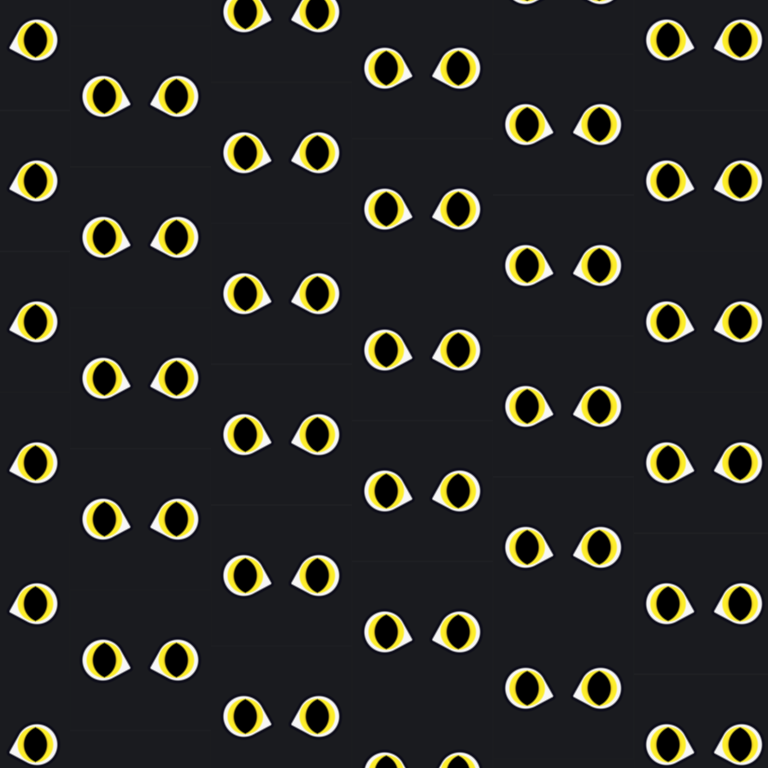
Give the GLSL for this pattern, as a WebGL 2 fragment shader.

```glsl
#version 300 es
precision highp float;

uniform vec2 u_resolution;
out vec4 fragColor;

// Layout, as fractions of the canvas
const vec2 ORIGIN = vec2(-0.0007, 0.9479);
const float PITCH = 0.1835;

// Sizes, as fractions of one cell
const float COLUMN_DROP = 0.4;
const float EYE_OFFSET = 0.2555;
const vec2 BALL_CENTER = vec2(-0.0106, 0.0);
const float BALL_RADIUS = 0.1445;
const vec2 TIP_CENTER = vec2(0.173, -0.054);
const float TIP_RADIUS = 0.0106;
const float IRIS_RADIUS = 0.126;
const float INNER_IRIS_RADIUS = 0.094;
const vec2 PUPIL_HALF_SIZE = vec2(0.082, 0.122);
const float OUTLINE_WIDTH = 0.02;
const float SEAM_WIDTH = 0.012;
const float SEAM_STRENGTH = 0.022;
const float SOFTNESS = 0.009;

const vec3 NIGHT = vec3(0.102, 0.106, 0.120);
const vec3 OUTLINE = vec3(0.045, 0.045, 0.095);
const vec3 WHITE = vec3(0.97, 0.97, 0.97);
const vec3 YELLOW = vec3(0.99, 0.93, 0.16);
const vec3 GOLD = vec3(0.95, 0.83, 0.14);
const vec3 PUPIL = vec3(0.0);

float hash(vec2 p) {
    vec3 q = fract(vec3(p.xyx) * 0.1031);
    q += dot(q, q.yzx + 33.33);
    return fract((q.x + q.y) * q.z);
}

// Circle tapering to a small rounded tip
float teardrop(vec2 p, vec2 a, vec2 b, float ra, float rb) {
    float h = length(b - a);
    vec2 axis = (b - a) / h;
    p -= a;
    p = vec2(abs(dot(p, vec2(-axis.y, axis.x))), dot(p, axis));
    float slope = (ra - rb) / h;
    float c = sqrt(1.0 - slope * slope);
    float k = dot(p, vec2(-slope, c));
    if (k < 0.0) return length(p) - ra;
    if (k > c * h) return length(p - vec2(0.0, h)) - rb;
    return dot(p, vec2(c, slope)) - ra;
}

// Upright slit bounded by two arcs
float slit(vec2 p, vec2 halfSize) {
    p = abs(p);
    float shift = (halfSize.y * halfSize.y - halfSize.x * halfSize.x) / (2.0 * halfSize.x);
    return length(p + vec2(shift, 0.0)) - (shift + halfSize.x);
}

float cover(float d, float edge) {
    return 1.0 - smoothstep(-edge, edge, d);
}

void main() {
    vec2 grid = (gl_FragCoord.xy / u_resolution.y - ORIGIN) / PITCH;
    float edge = max(SOFTNESS, 0.75 / (u_resolution.y * PITCH));

    // Columns step down by a fixed part of the cell
    float column = floor(grid.x + 0.5);
    grid.y += COLUMN_DROP * column;
    float row = floor(grid.y + 0.5);
    vec2 cell = grid - vec2(column, row);

    // Faint seams of uneven strength between cells
    vec2 seam = 1.0 - smoothstep(0.0, SEAM_WIDTH, 0.5 - abs(cell));
    float rowFade = hash(vec2(column, floor(grid.y)) + 17.0);
    float columnFade = 0.3 * hash(vec2(floor(grid.x), row) + 51.0);
    vec3 color = NIGHT + SEAM_STRENGTH * max(seam.y * rowFade, seam.x * columnFade);

    // Mirrored pair: +x points toward the middle of the pair
    vec2 eye = vec2(EYE_OFFSET - abs(cell.x), cell.y);
    float ball = teardrop(eye, BALL_CENTER, TIP_CENTER, BALL_RADIUS, TIP_RADIUS);
    float radius = length(eye);

    // Paint from back to front
    color = mix(color, OUTLINE, cover(ball - OUTLINE_WIDTH, edge));
    color = mix(color, WHITE, cover(ball, edge));
    color = mix(color, YELLOW, cover(max(radius - IRIS_RADIUS, ball), edge));
    color = mix(color, GOLD, cover(radius - INNER_IRIS_RADIUS, edge));
    color = mix(color, PUPIL, cover(slit(eye, PUPIL_HALF_SIZE), edge));

    fragColor = vec4(color, 1.0);
}
```
